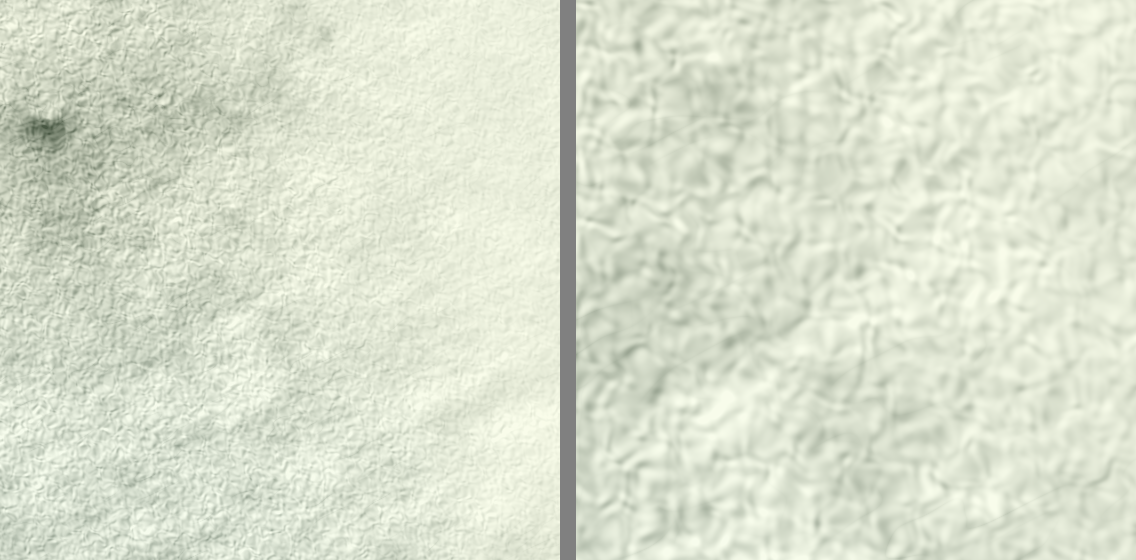
Left, the full canvas; right, a detail of the centre.
Give the GLSL for this texture, as a three.js fragment shader.

```glsl
varying vec2 vUv;

#define DARK vec3(0.28, 0.34, 0.26)
#define LIGHT vec3(0.95, 0.965, 0.89)
#define COOL_TINT vec3(-0.012, 0.0, 0.014)
#define GRAIN_SCALE 185.0
#define GRAIN_DEPTH 0.46
#define CREASE_DEPTH 0.2
#define CLOUD_DEPTH 0.26
#define MOTTLE_DEPTH 0.19
#define STREAK_DEPTH 0.16
#define SLANT 0.46
#define BLOT_CENTER vec2(0.083, 0.768)
#define BLOT_DEPTH 0.62

float hash(vec2 p) {
  return fract(sin(dot(p, vec2(127.1, 311.7))) * 43758.5453);
}

float noise(vec2 p) {
  vec2 i = floor(p);
  vec2 f = fract(p);
  f = f * f * (3.0 - 2.0 * f);
  return mix(mix(hash(i), hash(i + vec2(1.0, 0.0)), f.x),
             mix(hash(i + vec2(0.0, 1.0)), hash(i + vec2(1.0, 1.0)), f.x), f.y);
}

float fbm(vec2 p) {
  float sum = 0.0;
  float amp = 0.5;
  for (int i = 0; i < 4; i++) {
    sum += amp * noise(p);
    p = mat2(1.6, 1.2, -1.2, 1.6) * p + 7.3;
    amp *= 0.5;
  }
  return sum / 0.9375;
}

vec2 rotate(vec2 p, float a) {
  return vec2(cos(a) * p.x + sin(a) * p.y, cos(a) * p.y - sin(a) * p.x);
}

float gaussian(vec2 d) {
  return exp(-dot(d, d));
}

// Three turned layers hide the noise lattice
float paperHeight(vec2 p) {
  return 0.4 * noise(rotate(p, 0.5)) + 0.35 * noise(rotate(p, 1.25) * 0.83 + 31.7)
       + 0.25 * noise(rotate(p, 2.1) * 0.5 + 67.1);
}

// Short thin folds, broken up by a patchy mask
float creases(vec2 p, vec2 scale) {
  vec2 q = p * scale;
  q += 0.9 * vec2(noise(q * 1.3 + 5.1), noise(q * 1.3 + 19.4));
  float ridge = 1.0 - abs(2.0 * noise(q) - 1.0);
  return pow(ridge, 4.0) * smoothstep(0.42, 0.8, noise(q * 0.63 + 43.0));
}

// Soft stain cut off by a notched upper edge
float blot(vec2 p) {
  vec2 d = p - BLOT_CENTER + 0.022 * (vec2(fbm(p * 38.0), fbm(p * 38.0 + 9.0)) - 0.5);
  float edge = 0.014 + 0.6 * abs(d.x - 0.005);
  float cut = 1.0 - smoothstep(edge - 0.01, edge + 0.01, d.y);
  float core = gaussian((d - vec2(0.004, 0.007)) / vec2(0.038, 0.026));
  float halo = gaussian((d + vec2(0.006, 0.015)) / vec2(0.07, 0.06));
  return cut * (0.62 * core + 0.38 * halo);
}

void main() {
  vec2 p = vUv;
  vec2 slanted = rotate(p, SLANT);

  // Broad shading: worn left side, dark upper left, bright right side
  float wear = 1.0 - smoothstep(0.25, 1.0, p.x + 0.25 * (p.y - 0.5) + 0.25 * (fbm(p * 4.0) - 0.5));
  float shadow = gaussian(rotate(p - vec2(0.18, 0.75), 0.6) / vec2(0.34, 0.2));
  float tone = 0.965 - 0.09 * wear - 0.15 * shadow;
  tone -= 0.06 * (1.0 - smoothstep(0.0, 0.12, p.y)) * fbm(p * 7.0);

  // Clouds, small mottles and long slanted streaks
  float rough = 0.3 + 0.7 * wear;
  tone += CLOUD_DEPTH * rough * (fbm(slanted * vec2(11.0, 16.0)) - 0.5);
  tone += MOTTLE_DEPTH * rough * (fbm(slanted * vec2(38.0, 54.0) + 11.0) - 0.5);
  float streak = fbm(slanted * vec2(3.5, 24.0) + 3.0) - 0.5;
  tone += STREAK_DEPTH * streak * (1.0 - smoothstep(0.3, 0.75, p.y)) * smoothstep(0.2, 0.8, p.x);

  // Embossed paper grain, its hollows deeper than its peaks
  vec2 g = p * GRAIN_SCALE + 1.5 * vec2(noise(p * 70.0), noise(p * 70.0 + 23.0));
  float relief = paperHeight(g) - paperHeight(g + vec2(-0.8, 0.9));
  relief -= 0.5 * relief * relief;
  tone += GRAIN_DEPTH * relief * (0.3 + 0.65 * wear + 0.2 * shadow);

  // Curled folds on the worn side, longer ones across the rest
  float curled = creases(p, vec2(42.0, 52.0)) * (0.2 * wear + 0.8 * shadow);
  float drawn = creases(slanted + 2.0, vec2(24.0, 62.0)) * (0.22 + 0.38 * wear);
  tone -= CREASE_DEPTH * (curled + drawn);

  // Stains
  tone -= BLOT_DEPTH * blot(p);
  vec2 spot = p - vec2(0.577, 0.933) + 0.03 * (vec2(fbm(p * 45.0), fbm(p * 45.0 + 9.0)) - 0.5);
  tone -= 0.22 * gaussian(rotate(spot, 0.8) / vec2(0.024, 0.015));

  vec3 color = mix(DARK, LIGHT, clamp(tone, 0.0, 1.04));
  color += COOL_TINT * wear * (1.0 - smoothstep(0.1, 0.75, p.y));
  gl_FragColor = vec4(color, 1.0);
}
```
